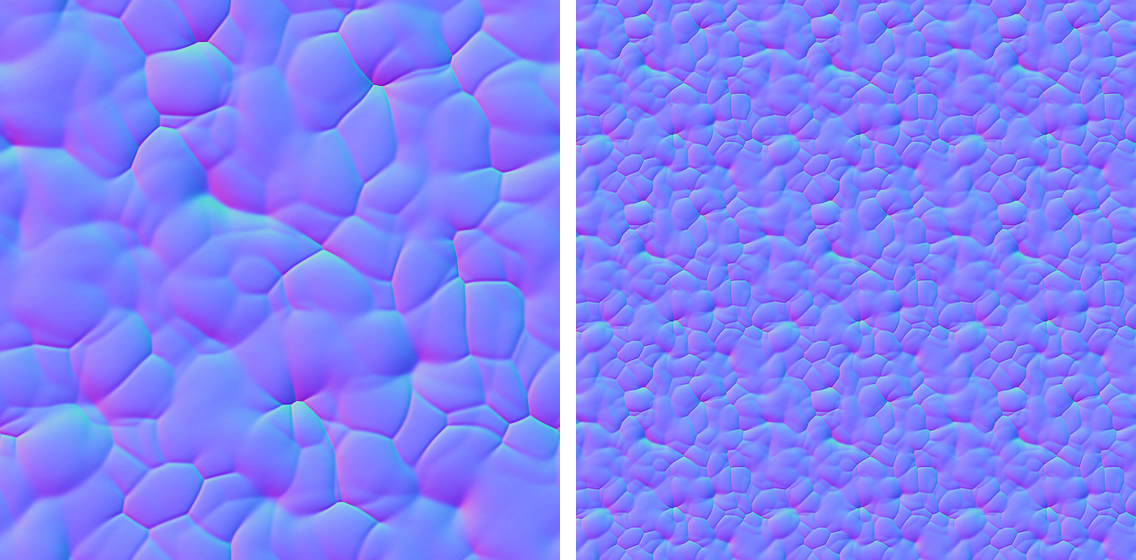
Left, the tile; right, the same tile 3 across and 3 down.
A WebGL 2 fragment shader for this texture map:

```glsl
#version 300 es
precision highp float;
precision highp int;

#define PEBBLES 11
#define BROAD_LUMPS 8
#define LUMP_SHARE 0.4
#define LIFT 0.42
#define STRETCH 0.42
#define GROOVE_DEPTH 0.16
#define CREASE_SHARP 0.035
#define CREASE_SOFT 0.16
#define WARP 0.045
#define SWELL 0.02
#define GRAIN 0.00045
#define SLOPE_GAIN vec2(0.29, 0.34)

uniform vec2 u_resolution;
out vec4 fragColor;

// Integer hash: four random values in 0..1 per cell
vec4 hash4(ivec2 cell, int seed) {
    uvec4 v = uvec4(uvec2(cell), uint(seed), 7u) * 1664525u + 1013904223u;
    v.x += v.y * v.w; v.y += v.z * v.x; v.z += v.x * v.y; v.w += v.y * v.z;
    v ^= v >> 16u;
    v.x += v.y * v.w; v.y += v.z * v.x; v.z += v.x * v.y; v.w += v.y * v.z;
    return vec4(v >> 8u) / 16777216.0;
}

ivec2 wrapCell(ivec2 cell, int period) {
    return (cell + 4 * period) % period;
}

// Value noise that repeats over the unit square
float tileNoise(vec2 uv, int period, int seed) {
    vec2 p = uv * float(period);
    ivec2 cell = ivec2(floor(p));
    vec2 f = fract(p);
    f = f * f * f * (f * (f * 6.0 - 15.0) + 10.0);
    float a = hash4(wrapCell(cell, period), seed).x;
    float b = hash4(wrapCell(cell + ivec2(1, 0), period), seed).x;
    float c = hash4(wrapCell(cell + ivec2(0, 1), period), seed).x;
    float d = hash4(wrapCell(cell + ivec2(1, 1), period), seed).x;
    return mix(mix(a, b, f.x), mix(c, d, f.x), f.y);
}

// Smooth hull of stretched domes; shared ground between domes sinks by groove
float domes(vec2 uv, int count, int seed, float groove, float blend) {
    vec2 p = uv * float(count);
    ivec2 base = ivec2(floor(p));
    float total = 0.0;
    float totalSquares = 0.0;
    for (int j = -2; j <= 2; j++) {
        for (int i = -2; i <= 2; i++) {
            ivec2 cell = base + ivec2(i, j);
            vec4 rnd = hash4(wrapCell(cell, count), seed);
            vec2 offset = p - vec2(cell) - rnd.xy;
            float angle = 6.2832 * rnd.z;
            float along = dot(offset, vec2(cos(angle), sin(angle)));
            float dist2 = dot(offset, offset) - STRETCH * along * along;
            float dome = LIFT * rnd.w - dist2 * (0.45 + 0.8 * dist2);
            float weight = exp(max(dome, -1.4) / blend);
            total += weight;
            totalSquares += weight * weight;
        }
    }
    float shared_ = 1.0 - totalSquares / (total * total);
    return (blend * log(total) - groove * shared_) / float(count);
}

float surfaceHeight(vec2 uv) {
    vec2 bend = vec2(tileNoise(uv, 6, 1), tileNoise(uv, 6, 2)) - 0.5;
    vec2 wobble = vec2(tileNoise(uv, 15, 3), tileNoise(uv, 15, 4)) - 0.5;
    vec2 q = uv + WARP * bend + 0.25 * WARP * wobble;
    float sharpness = smoothstep(0.2, 0.85, tileNoise(uv, 8, 5));
    float blend = mix(CREASE_SOFT, CREASE_SHARP, sharpness);
    float height = domes(q, PEBBLES, 11, GROOVE_DEPTH * sharpness, blend);
    height += LUMP_SHARE * domes(q, BROAD_LUMPS, 23, 0.5 * GROOVE_DEPTH, 0.07);
    height += SWELL * tileNoise(uv, 5, 6);
    height += GRAIN * (tileNoise(uv, 80, 7) + 0.5 * tileNoise(uv, 170, 8));
    return height;
}

void main() {
    vec2 uv = gl_FragCoord.xy / u_resolution;
    vec2 reach = vec2(0.0016, 0.0);

    // Slope by differences, turned into a unit normal
    float here = surfaceHeight(uv);
    vec2 slope = vec2(surfaceHeight(uv + reach.xy) - here,
                      surfaceHeight(uv + reach.yx) - here) / reach.x;
    vec3 normal = normalize(vec3(vec2(slope.x, -slope.y) * SLOPE_GAIN, 1.0));
    fragColor = vec4(0.5 + 0.5 * normal, 1.0);
}
```
